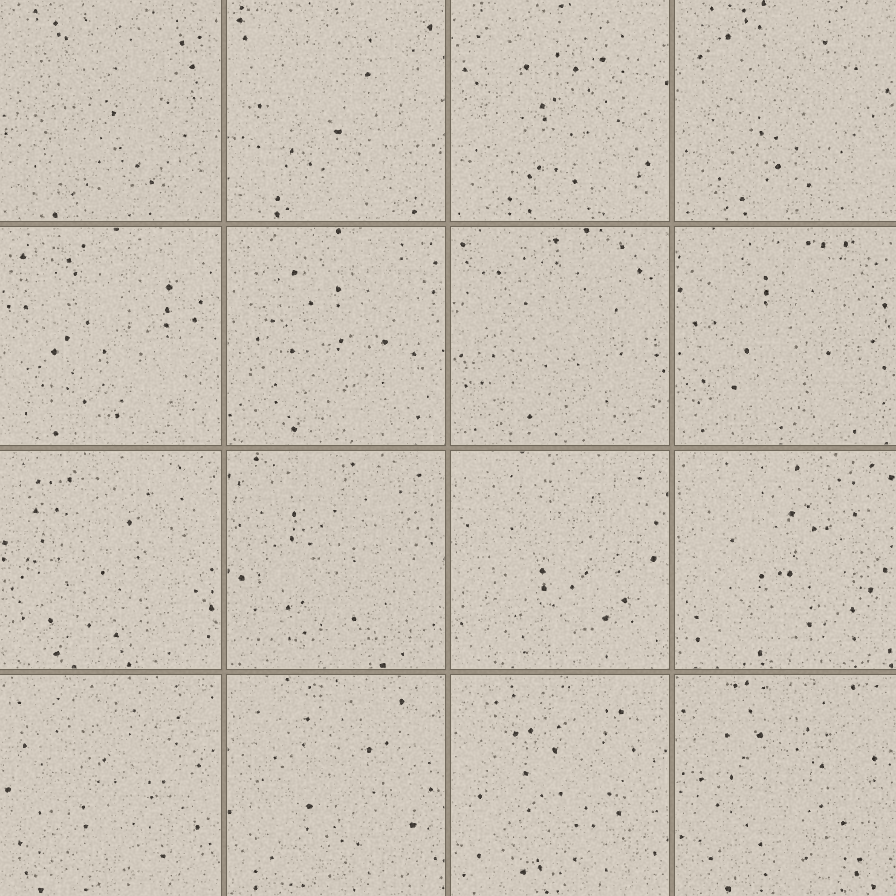
This texture is drawn by a Shadertoy shader. Its source:

```glsl
vec2 hash2(vec2 p) {
    vec3 q = fract(p.xyx * vec3(0.1031, 0.1030, 0.0973));
    q += dot(q, q.yzx + 33.33);
    return fract((q.xx + q.yz) * q.zy);
}

float cornerSlope(vec2 corner, vec2 offset) {
    float angle = 6.2832 * hash2(corner).x;
    return dot(vec2(cos(angle), sin(angle)), offset);
}

float gradientNoise(vec2 p) {
    vec2 i = floor(p), f = p - i;
    vec2 u = f * f * f * (f * (f * 6.0 - 15.0) + 10.0);
    vec2 e = vec2(1.0, 0.0);
    return mix(mix(cornerSlope(i, f), cornerSlope(i + e, f - e), u.x),
               mix(cornerSlope(i + e.yx, f - e.yx), cornerSlope(i + 1.0, f - 1.0), u.x), u.y);
}

// Coverage of irregular specks, at most one in each cell of a grid
float specks(vec2 uv, float cells, float density, float minRadius, float maxRadius, float pixel) {
    vec2 cell = floor(uv * cells);
    vec2 pick = hash2(cell + cells * 1.7);
    vec2 center = (cell + mix(vec2(0.2), vec2(0.8), hash2(cell + cells * 3.1 + 40.0))) / cells;
    float radius = mix(minRadius, maxRadius, pick.y * pick.y);
    vec2 offset = uv - center;
    offset.x *= mix(0.8, 1.3, fract(pick.y * 17.0));
    float dist = length(offset) + radius * 0.7 * gradientNoise(uv * 0.9 / radius);
    float cover = clamp(0.5 + (radius - dist) / pixel, 0.0, 1.0);
    return step(pick.x, density) * cover * min(1.0, 2.0 * radius / pixel);
}

void mainImage(out vec4 fragColor, in vec2 fragCoord) {
    vec2 uv = fragCoord / iResolution.xy;
    float pixel = 1.0 / min(iResolution.x, iResolution.y);

    // Glazed body with fine grain and a slight tone shift per tile
    vec3 color = vec3(0.822, 0.790, 0.744);
    color += 0.055 * gradientNoise(uv * 310.0) + 0.025 * gradientNoise(uv * 130.0 + 7.0);
    color += 0.008 * (hash2(floor(uv * 4.0) + 9.0).x - 0.5);

    // Dust, small flecks and dark chips
    float patchiness = 1.0 + 0.6 * gradientNoise(uv * 22.0);
    float dust = specks(uv, 237.0, 0.27 * patchiness, 0.0005, 0.0012, pixel);
    float flecks = specks(uv, 113.0, 0.20 * patchiness, 0.0007, 0.0017, pixel);
    float chips = specks(uv, 57.0, 0.19, 0.0012, 0.0032, pixel);
    color = mix(color, vec3(0.52, 0.49, 0.44), 0.55 * dust);
    color = mix(color, vec3(0.36, 0.33, 0.29), 0.75 * flecks);
    vec3 chipColor = vec3(0.20, 0.18, 0.16) + 0.18 * gradientNoise(uv * 420.0);
    color = mix(color, chipColor, 0.9 * chips);

    // Interior seams of the four by four layout
    vec2 toSeam = abs(uv - clamp(round(uv * 4.0), 1.0, 3.0) / 4.0);
    float seam = min(toSeam.x, toSeam.y);

    // Pale tile lip, then grout with shaded sides
    float lip = 1.0 - smoothstep(0.0042, 0.0042 + pixel, seam);
    color = mix(color, vec3(0.86, 0.83, 0.77), 0.6 * lip);
    vec3 grout = vec3(0.61, 0.57, 0.51) + 0.04 * gradientNoise(uv * 280.0 + 3.0);
    grout = mix(grout, vec3(0.43, 0.40, 0.35), smoothstep(0.0014, 0.0030, seam));
    color = mix(color, grout, clamp(0.5 + (0.0034 - seam) / pixel, 0.0, 1.0));

    fragColor = vec4(color, 1.0);
}
```
